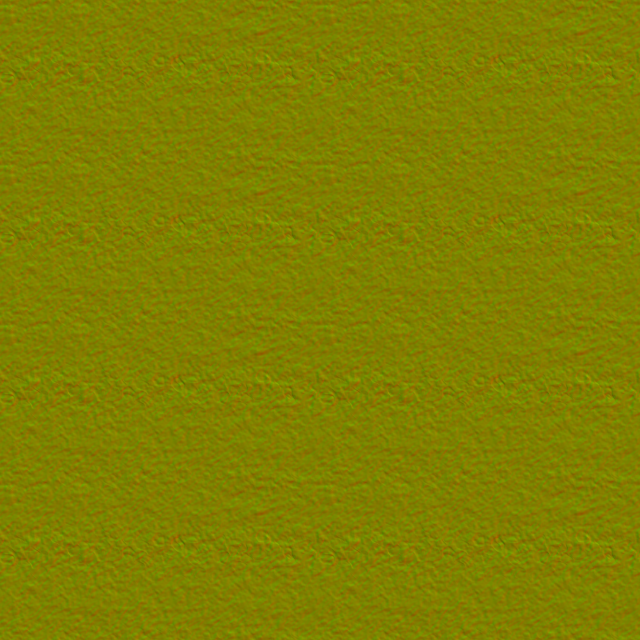
A Shadertoy shader for this texture:

```glsl
// Rough plaster shown as a two-channel slope map: red is the x slope, green the y slope.
// One wide tile, 2 across and 4 down, gets its height from fine wrapped noise,
// cellular pits in horizontal bands and a few creases; differences give the slope.

const float TAU = 6.2831853;

float hash(vec2 c) {
    vec3 q = fract(c.xyx * vec3(0.1031, 0.1030, 0.0973));
    q += dot(q, q.yzx + 33.33);
    return fract((q.x + q.y) * q.z);
}

// Value noise that wraps after one tile
float noise(vec2 p, vec2 cells, float seed) {
    p *= cells;
    vec2 i = floor(p), f = p - i;
    f = f * f * f * (f * (f * 6.0 - 15.0) + 10.0);
    vec2 a = mod(i, cells) + seed, b = mod(i + 1.0, cells) + seed;
    return mix(mix(hash(a), hash(vec2(b.x, a.y)), f.x),
               mix(hash(vec2(a.x, b.y)), hash(b), f.x), f.y) - 0.5;
}

// Round pits with raised rims, one per cell; both halves of the tile share
// their places but not their strength
float pits(vec2 p, vec2 cells) {
    p *= cells;
    vec2 i = floor(p);
    float h = 0.0;
    for (int y = -1; y <= 1; y++)
    for (int x = -1; x <= 1; x++) {
        vec2 c = i + vec2(x, y);
        vec2 id = mod(c, cells) + 71.0, place = mod(c, cells * vec2(0.5, 1.0)) + 23.0;
        float d = length(p - c - vec2(hash(place), hash(place + 19.0)));
        float rim = 1.0 - smoothstep(0.40, 0.58, d) - 0.8 * (1.0 - smoothstep(0.18, 0.42, d));
        h = max(h, rim * mix(hash(place + 43.0), hash(id), 0.5));
    }
    return h;
}

// Horizontal band around a height in the tile, wrapping at its edges
float band(float v, float center, float sharpness) {
    return exp(sharpness * (cos(TAU * (v - center)) - 1.0));
}

// Short slanted steps in the surface
float creases(vec2 p) {
    vec2 centers[3] = vec2[3](vec2(0.325, 0.81), vec2(0.83, 0.80), vec2(0.75, 0.92));
    float h = 0.0;
    for (int i = 0; i < 3; i++) {
        vec2 q = (fract(p - centers[i] + 0.5) - 0.5) * vec2(0.5, 0.25);
        float across = q.y - 0.35 * q.x - 0.002 * sin(q.x * 160.0);
        vec2 reach = q / vec2(0.022, 0.010);
        float fade = exp(-min(dot(reach, reach), 30.0));
        h -= 0.00045 * (smoothstep(-0.004, 0.004, across) - 0.5) * fade;
    }
    return h;
}

float height(vec2 p) {
    // Bend the grid a little; some layers lean up to the right by one whole tile
    vec2 w = p + 0.004 * sin(TAU * (p.yx * vec2(3.0, 7.0) + vec2(0.1, 0.6)));
    vec2 lean = vec2(w.x, w.y - w.x);

    // Layers from soft swells to fine grain
    float h = 0.00030 * noise(w, vec2(14.0, 10.0), 3.0)
            + 0.00022 * noise(lean, vec2(30.0, 20.0), 17.0)
            + 0.00020 * noise(w, vec2(34.0, 18.0), 29.0)
            + 0.00026 * noise(lean, vec2(62.0, 40.0), 31.0)
            + 0.00026 * noise(w, vec2(66.0, 36.0), 53.0)
            + 0.00018 * noise(lean, vec2(98.0, 60.0), 59.0)
            + 0.00019 * noise(w, vec2(104.0, 56.0), 67.0)
            + 0.00011 * noise(w, vec2(11.0, 32.0), 47.0);

    // The middle and the lower edge of the tile are rougher and pitted
    float rough = band(p.y, 0.56, 2.5) + 0.45 * band(p.y, 0.02, 4.0);
    vec2 ragged = p + 0.020 * vec2(noise(w, vec2(36.0, 24.0), 83.0), noise(w, vec2(36.0, 24.0), 97.0));
    h *= 0.86 + 0.28 * rough;
    h += rough * (0.00036 * pits(ragged, vec2(12.0, 6.0)) + 0.00020 * pits(ragged, vec2(26.0, 13.0)));

    // Faint ledge across the tile
    float ledge = p.y - 0.185 - 0.03 * noise(w, vec2(24.0, 12.0), 7.0);
    h -= 0.00012 * smoothstep(-0.025, 0.025, ledge) * band(p.y, 0.185, 25.0);
    return h + creases(p);
}

void mainImage(out vec4 fragColor, in vec2 fragCoord) {
    vec2 tiles = vec2(2.0, 4.0);
    vec2 p = fract(fragCoord / iResolution.xy * tiles);

    // Central differences over a fixed part of the canvas
    float e = 0.001;
    vec2 dx = vec2(e, 0.0) * tiles, dy = vec2(0.0, e) * tiles;
    vec2 slope = vec2(height(p + dx) - height(p - dx),
                      height(p + dy) - height(p - dy)) / (2.0 * e);

    fragColor = vec4(clamp(vec2(0.503, 0.502) + slope, 0.0, 1.0), 0.0, 1.0);
}
```
